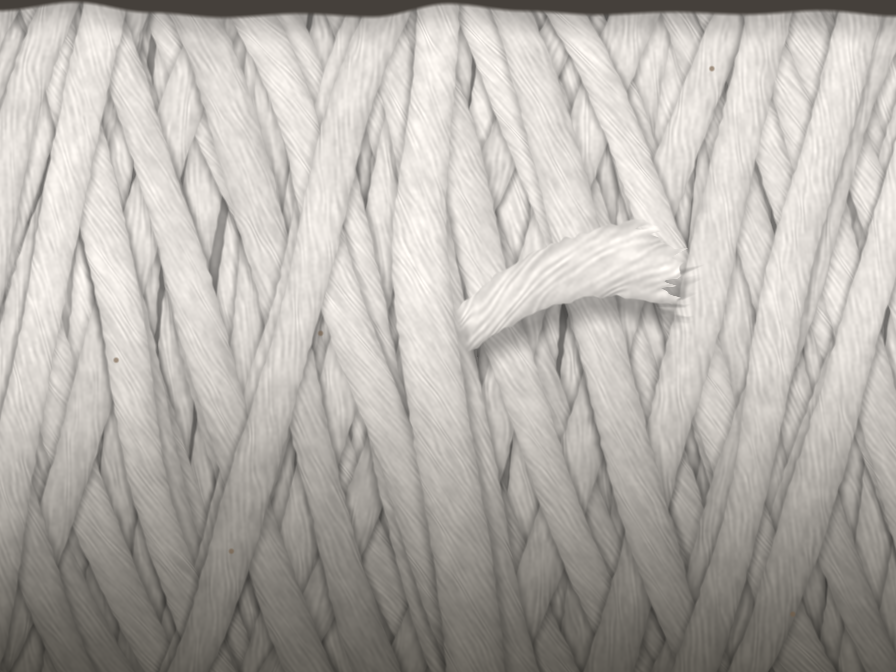
This texture is drawn by a Shadertoy shader. Its source:

```glsl
// A spool of white cotton cord: slanted strands wound around a cylinder, with one frayed end.
// Strands are painted back to front as a tone, each with a soft profile, twisted fibres and
// a contact shadow; the tone is then multiplied by the light falling on the cylinder.

const vec3 COTTON_LIT = vec3(0.925, 0.906, 0.885);
const vec3 COTTON_DIM = vec3(0.285, 0.272, 0.245);
const vec3 BACKDROP = vec3(0.27, 0.25, 0.23);
const vec3 SPECK = vec3(0.45, 0.36, 0.27);

float hash(vec2 p) {
    vec3 q = fract(vec3(p.xyx) * 0.1031);
    q += dot(q, q.yzx + 33.33);
    return fract((q.x + q.y) * q.z);
}

float noise(vec2 p) {
    vec2 cell = floor(p), f = fract(p);
    f = f * f * (3.0 - 2.0 * f);
    return mix(mix(hash(cell), hash(cell + vec2(1, 0)), f.x),
               mix(hash(cell + vec2(0, 1)), hash(cell + vec2(1, 1)), f.x), f.y);
}

// Brightness of twisted yarn; v runs across the cord, u along it
float yarn(float v, float u, float spacing, float twist, float depth) {
    float across = (v + twist * u) / spacing;
    float warp = noise(vec2(across * 0.7, u * 22.0));
    float ridge = sin(6.2832 * (across + 1.5 * warp));
    float strength = noise(vec2(across * 0.5 + 30.0, u * 30.0));
    float fuzz = noise(vec2(across * 2.0, u * 70.0));
    float lumps = noise(vec2(v * 45.0, u * 28.0));
    return 1.0 + 1.6 * depth * ridge * strength + 0.08 * (fuzz - 0.5) + 0.06 * (lumps - 0.5);
}

// Lays one strand, and its contact shadow, over the tone below
float layStrand(float below, float v, float u, float halfWidth, float seed, float soft) {
    if (abs(v) > halfWidth * 1.6) return below;
    float edge = abs(v) + 0.003 * (noise(vec2(u * 80.0, seed * 57.0 + sign(v))) - 0.5);
    float d = min(edge / halfWidth, 1.0);
    float depth = mix(0.1, 0.36, noise(vec2(u * 7.0, seed * 91.0 + 3.0 * sign(v))));
    float contact = 1.0 - depth * (1.0 - smoothstep(0.9, 1.4, edge / halfWidth));
    float profile = 1.0 - 0.13 * d * d * d * d - 0.03 * v / halfWidth;
    float tone = profile * mix(0.95, 1.02, seed);
    tone *= yarn(v, u + seed * 9.0, 0.0095, mix(0.18, 0.5, seed), 0.03);
    float cover = 1.0 - smoothstep(-soft, soft, edge - halfWidth);
    return mix(max(below * contact, 0.48), tone, cover);
}

// One winding layer: neighbouring slanted strands, some of them left out
float layWinding(float below, vec2 p, float pitch, float slope, float halfWidth,
                 float share, float layer, float soft) {
    float turn = 0.62 * asin(clamp((p.y - 0.5) / 0.6, -0.95, 0.95));
    float home = floor((p.x - slope * turn) / pitch);
    float tone = below;
    for (int j = -1; j <= 1; j++) {
        vec2 id = vec2(home + float(j) + 40.0, layer * 17.0 + 3.0);
        if (hash(id) > share) continue;
        float lean = slope + pitch * (hash(id + 5.3) - 0.5);
        float start = (home + float(j) + 0.5 + 0.4 * (hash(id + 9.1) - 0.5)) * pitch;
        float wobble = 0.024 * (noise(vec2(p.y * 3.5, id.x * 7.0 + layer)) - 0.5);
        float v = (p.x - start - lean * turn - wobble) / sqrt(1.0 + lean * lean);
        float swell = 0.85 + 0.3 * noise(vec2(p.y * 4.0 + 9.0, id.x * 5.0 + layer));
        tone = layStrand(tone, v, p.y, halfWidth * swell, hash(id + 11.9), soft);
    }
    return tone;
}

// Half width of the loose end, flaring towards its tip
float looseWidth(float t) {
    return mix(0.034, 0.056, clamp(t, 0.0, 1.0)) + 0.012 * smoothstep(0.6, 1.0, t);
}

// Frame of the loose end: x across its arched axis, y from 0 at the root to 1 at the tip
vec2 looseFrame(vec2 p) {
    const float LENGTH = 0.325;
    vec2 axis = normalize(vec2(0.31, 0.1));
    vec2 q = p - vec2(0.69, 0.51);
    float t = dot(q, axis) / LENGTH;
    float arch = 0.036 * sin(3.1416 * clamp(t, 0.0, 1.0));
    return vec2(dot(q, vec2(-axis.y, axis.x)) - arch, t);
}

float looseMask(vec2 frame, float soft) {
    float tuft = frame.x / looseWidth(frame.y);
    float fray = 0.1 * (noise(vec2(tuft * 4.0 + 9.0, 2.0)) - 0.5)
               + 0.1 * (noise(vec2(tuft * 11.0 + 20.0, frame.y * 9.0)) - 0.5);
    float hair = 0.006 * (noise(vec2(frame.y * 28.0, 5.0 + sign(frame.x))) - 0.5);
    float side = 1.0 - smoothstep(-soft, soft, abs(frame.x) + hair - looseWidth(frame.y));
    float tip = 1.0 - smoothstep(-soft, soft, (frame.y + 0.06 * tuft * tuft - 1.0 - fray) * 0.32);
    return side * tip * smoothstep(-0.03, 0.03, frame.y);
}

float layLooseEnd(float below, vec2 p, float soft) {
    float shadow = looseMask(looseFrame(p + vec2(-0.008, 0.03)), 0.02);
    vec2 frame = looseFrame(p);
    float d = frame.x / looseWidth(frame.y);
    float tone = 0.99 - 0.12 * d * d * d * d + 0.05 * d;
    float clumps = noise(vec2(d * 5.0 + 9.0, frame.y * 5.0)) - 0.5;
    tone *= yarn(frame.x, frame.y * 0.325, 0.014, -0.38, 0.05);
    tone *= 1.0 + 0.25 * clumps * smoothstep(0.6, 1.0, frame.y);
    return mix(below * (1.0 - 0.3 * shadow), tone, looseMask(frame, soft));
}

void mainImage(out vec4 fragColor, in vec2 fragCoord) {
    vec2 p = fragCoord / iResolution.y;
    float soft = max(1.0 / iResolution.y, 0.0022);

    // Windings in alternating directions, sparser towards the front
    float tone = layWinding(0.72, p, 0.06, 0.1, 0.033, 1.0, 0.0, soft);
    for (int i = 1; i <= 6; i++) {
        float layer = float(i);
        float slope = (i % 2 == 0 ? 1.0 : -1.0) * mix(0.34, 0.2, layer / 6.0);
        tone = layWinding(tone, p, 0.12, slope, 0.032, 0.8 - 0.07 * layer, layer, soft);
    }

    // Frayed end, tucked under the thick front strand
    tone = layLooseEnd(tone, p, soft);
    float drop = 1.0 - p.y;
    float centre = 0.652 - 0.03 * smoothstep(0.0, 0.4, drop) + 0.09 * smoothstep(0.3, 1.1, drop);
    float thick = mix(0.032, 0.044, smoothstep(0.1, 0.5, drop));
    tone = layStrand(tone, p.x - centre, p.y, thick, 0.97, soft);

    // Light on the cylinder, with fine lint
    float light = smoothstep(-0.2, 0.63, p.y + 0.06 * (noise(p * 3.0) - 0.5));
    tone *= 1.0 + 0.03 * (noise(p * 200.0) - 0.5);
    vec3 colour = mix(COTTON_DIM, COTTON_LIT, light) * tone;

    // Sparse brown specks
    vec2 cell = floor(p * 7.0);
    vec2 spot = 0.2 + 0.6 * vec2(hash(cell + 3.1), hash(cell + 8.7));
    float speck = 1.0 - smoothstep(0.012, 0.04, length(fract(p * 7.0) - spot));
    colour = mix(colour, SPECK, 0.6 * speck * step(0.93, hash(cell + 21.0)));

    // Bumpy upper rim against the dark backdrop
    float rim = 1.0 - 0.03 * noise(vec2(p.x * 9.0, 4.0));
    colour *= 1.0 - 0.2 * smoothstep(rim - 0.05, rim, p.y);
    colour = mix(colour, BACKDROP, smoothstep(-2.0 * soft, 2.0 * soft, p.y - rim));
    fragColor = vec4(clamp(colour, 0.0, 1.0), 1.0);
}
```
